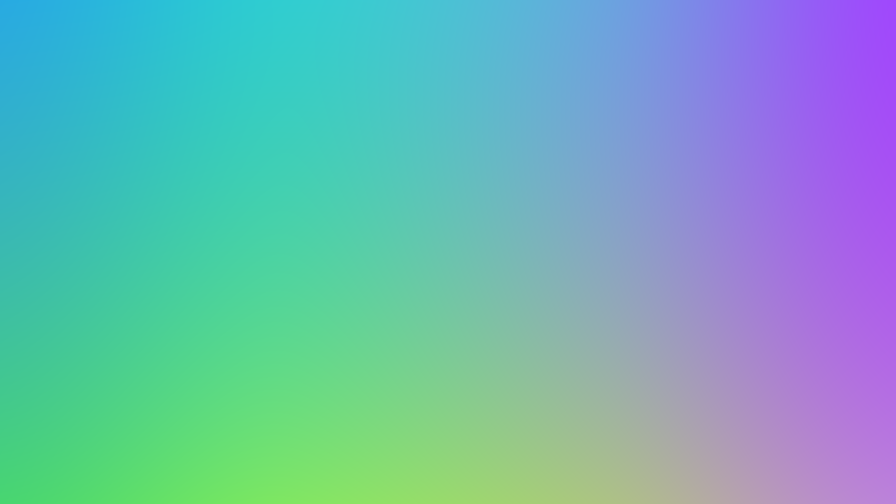
Give the GLSL for this background, as a Shadertoy shader.

```glsl
// Smooth cubic blend through four evenly spaced colours, flat past the ends
vec3 blendAcross(vec3 a, vec3 b, vec3 c, vec3 d, float x) {
    float position = clamp(x, 0.0, 1.0) * 3.0;
    float span = min(floor(position), 2.0);
    float t = position - span;

    vec3 start = span < 0.5 ? a : (span < 1.5 ? b : c);
    vec3 end = span < 0.5 ? b : (span < 1.5 ? c : d);
    vec3 before = span < 1.5 ? a : b;
    vec3 after = span < 0.5 ? c : d;

    vec3 slopeIn = 0.5 * (end - before);
    vec3 slopeOut = 0.5 * (after - start);
    float ease = t * t * (3.0 - 2.0 * t);
    return mix(start, end, ease)
        + slopeIn * t * (1.0 - t) * (1.0 - t)
        - slopeOut * t * t * (1.0 - t);
}

// Parabola through the bottom, middle and top colours
vec3 blendUp(vec3 bottom, vec3 middle, vec3 top, float y) {
    float h = 2.0 * y - 1.0;
    return middle + 0.5 * h * (top - bottom)
        + 0.5 * h * h * (top + bottom - 2.0 * middle);
}

void mainImage(out vec4 fragColor, in vec2 fragCoord) {
    vec2 uv = fragCoord / iResolution.xy;

    // Blue through turquoise to violet
    vec3 top = blendAcross(
        vec3(0.157, 0.667, 0.886), vec3(0.196, 0.804, 0.816),
        vec3(0.408, 0.651, 0.871), vec3(0.627, 0.282, 0.990), uv.x);

    // Teal through sea green to purple
    vec3 middle = blendAcross(
        vec3(0.227, 0.729, 0.690), vec3(0.306, 0.824, 0.643),
        vec3(0.530, 0.659, 0.755), vec3(0.675, 0.345, 0.933), uv.x);

    // Green through lime to mauve
    vec3 bottom = blendAcross(
        vec3(0.282, 0.839, 0.439), vec3(0.510, 0.902, 0.384),
        vec3(0.675, 0.769, 0.510), vec3(0.737, 0.510, 0.855), uv.x);

    fragColor = vec4(clamp(blendUp(bottom, middle, top, uv.y), 0.0, 1.0), 1.0);
}
```
